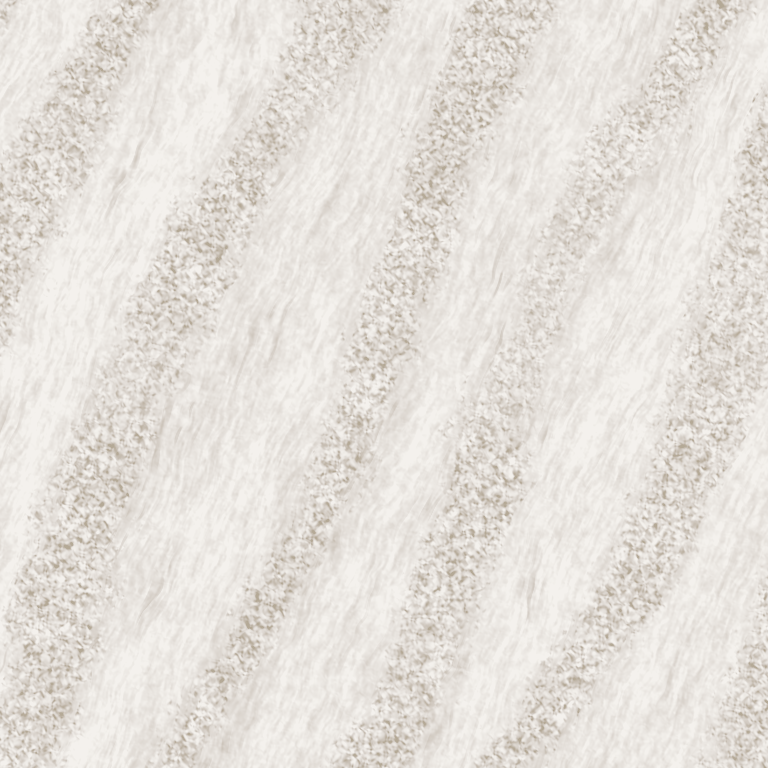
Write a WebGL 2 fragment shader that draws this texture.

```glsl
#version 300 es
precision highp float;
// Pale fibrous stone crossed by slanted, grainy beige veins.

uniform vec2 u_resolution;
out vec4 fragColor;

float hash(vec2 p) {
  return fract(sin(dot(p, vec2(127.1, 311.7))) * 43758.5453);
}

float noise(vec2 p) {
  vec2 i = floor(p), f = fract(p);
  f = f * f * (3.0 - 2.0 * f);
  return mix(mix(hash(i), hash(i + vec2(1, 0)), f.x),
             mix(hash(i + vec2(0, 1)), hash(i + vec2(1, 1)), f.x), f.y);
}

// Short streaks: x runs across the grain, y along it.
float fibers(vec2 q) {
  return 0.22 * noise(q * vec2(70.0, 12.0))
       + 0.38 * noise(q * vec2(165.0, 34.0) + 31.0)
       + 0.40 * noise(q * vec2(290.0, 95.0) + 77.0);
}

// Thin wandering lines along the contours of a stretched noise.
float wisps(vec2 q) {
  return smoothstep(0.16, 0.0, abs(noise(q * vec2(62.0, 11.0)) - 0.5));
}

// Crushed mineral flakes: two layers turned against each other, bent off their grid.
float flakes(vec2 p) {
  mat2 turn = mat2(0.8, 0.6, -0.6, 0.8);
  p += 0.0035 * vec2(noise(p * 110.0 + 7.0), noise(p * 110.0 + 61.0));
  return 0.5 * noise(turn * p * vec2(170.0, 215.0))
       + 0.5 * noise(p * turn * vec2(350.0, 290.0) + 19.0);
}

// Signed offset from the nearest vein, in half widths, with its index.
vec2 nearestVein(vec2 uv) {
  float slanted = uv.x - 0.455 * uv.y + 0.017;
  float index = floor(slanted / 0.236 + 0.5);
  float alternate = 1.0 - 2.0 * mod(index, 2.0);
  float sway = 0.028 * sin(6.3 * uv.y + 0.25 + 0.85 * alternate)
             + 0.014 * (noise(vec2(index * 7.3, uv.y * 9.0)) - 0.5)
             + (index == 1.0 ? 0.022 : 0.0)
             - (index < 0.0 ? 0.12 * (1.0 - uv.y) : 0.0);
  float halfWidth = 0.034 + 0.024 * noise(vec2(index * 3.7 + 40.0, uv.y * 5.0));
  return vec2((slanted - index * 0.236 - sway) / halfWidth, index);
}

// Darkness 0..1 to a warm stone colour.
vec3 stoneColor(float t) {
  return vec3(0.957, 0.947, 0.929) - t * vec3(0.25, 0.285, 0.285 + 0.055 * t);
}

void main() {
  vec2 uv = gl_FragCoord.xy / u_resolution;

  // Grain-aligned coordinates, gently bent
  vec2 grain = vec2(uv.x - 0.39 * uv.y, uv.y);
  grain.x += 0.030 * (noise(uv * vec2(5.0, 6.0)) - 0.5)
           + 0.011 * (noise(uv * vec2(24.0, 22.0) + 9.0) - 0.5)
           + 0.004 * (noise(uv * vec2(70.0, 60.0) + 27.0) - 0.5);
  float fiber = fibers(grain);
  float flake = flakes(uv);
  float cloud = noise(grain * vec2(14.0, 3.0) + 5.0);
  float patches = noise(grain * vec2(28.0, 9.0) + 90.0);

  // Pale ground with sparse dark hairlines and bright wisps
  float hairline = smoothstep(0.6, 0.85, noise(grain * vec2(170.0, 30.0) + 53.0));
  float ground = 0.105 + 0.55 * (fiber - 0.5) + 0.10 * (cloud - 0.5)
               + 0.26 * hairline * patches * patches
               + 0.09 * wisps(grain + 3.0) * smoothstep(0.4, 0.8, patches)
               - 0.07 * wisps(grain + 11.0) * smoothstep(0.6, 0.3, patches)
               + 0.24 * (flake - 0.5);

  // Veins with frayed edges, faded stretches and a soft shadow on the right
  vec2 vein = nearestVein(uv);
  float fray = 1.3 * (fiber - 0.5) + 0.7 * (cloud - 0.5) + 0.5 * (patches - 0.5)
             + 0.4 * (noise(uv * 40.0 + 80.0) - 0.5);
  float inside = 1.0 - smoothstep(0.6, 1.3, abs(vein.x) + fray);
  float fade = smoothstep(0.1, 0.45, noise(vec2(vein.y * 5.1 + 12.0, uv.y * 6.0)));
  float shade = (vein.x - 0.5) / 1.1;
  ground += 0.07 * exp(-shade * shade);

  // Brown flakes stand out, pale ones keep some shading
  float mineral = -0.01 + 1.5 * flake * flake + 0.25 * (fiber - 0.5)
                + 0.2 * (noise(uv * 28.0) - 0.5);
  float tone = mix(ground, mineral, inside * mix(0.65, 1.0, fade));

  fragColor = vec4(stoneColor(clamp(tone, 0.0, 1.0)), 1.0);
}
```
